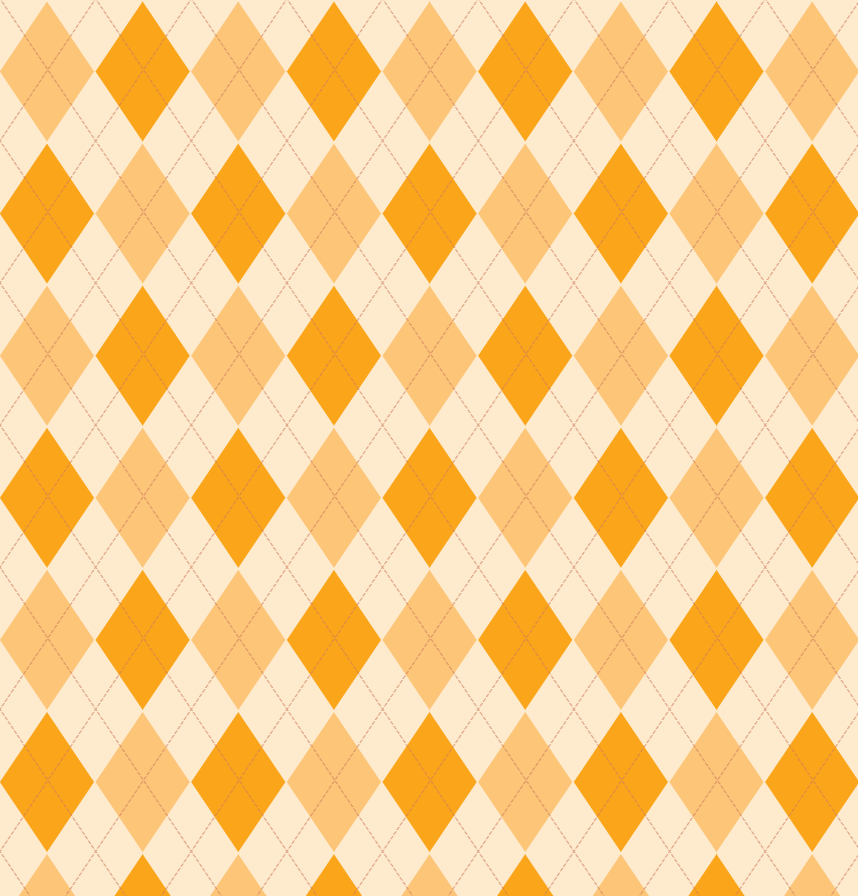
Reproduce this pattern procedurally as a WebGL 1 fragment shader.

```glsl
precision highp float;
// Argyle: a grid of diamonds alternating orange and peach on cream,
// crossed by thin dashed diagonals. Each cell holds one diamond; the
// diagonals are integer levels of the sum and difference of cell axes.

uniform vec2 u_resolution;

const vec2 CELLS = vec2(8.97, 6.305);         // diamonds across and down
const vec2 GRID_SHIFT = vec2(0.009, -0.003);  // in cells, from the top left
const vec2 STITCH_SHIFT = vec2(0.009, -0.012);
const float DIAMOND_SIZE = 0.985;             // share of the cell
const float STITCH_WIDTH = 0.0014;            // in canvas heights
const float DASHES = 31.0;                    // per cell height
const float DASH_FILL = 0.72;
const float STITCH_OPACITY = 0.6;

const vec3 CREAM = vec3(0.995, 0.917, 0.803);
const vec3 PEACH = vec3(0.992, 0.773, 0.470);
const vec3 ORANGE = vec3(0.984, 0.647, 0.102);
const vec3 STITCH = vec3(0.80, 0.48, 0.36);

// Coverage of a shape from its signed distance, over one pixel.
float coverage(float dist, float pixel) {
  return clamp(0.5 - dist / pixel, 0.0, 1.0);
}

// Distance to the nearest integer.
float toInteger(float v) {
  return abs(fract(v + 0.5) - 0.5);
}

// A dashed diagonal: level is an integer on the line, along runs down it.
float stitch(float level, float along, float slope, float pixel) {
  float line = toInteger(level) / slope - 0.5 * STITCH_WIDTH;
  float period = 2.0 * length(vec2(u_resolution.x / u_resolution.y, 1.0) / CELLS) * 0.5 / DASHES;
  float dash = (toInteger(along * DASHES) - 0.5 * DASH_FILL) * period;
  return coverage(line, pixel) * coverage(dash, pixel);
}

void main() {
  float pixel = 1.0 / u_resolution.y;
  vec2 canvas = vec2(u_resolution.x / u_resolution.y, 1.0);
  float slope = length(CELLS / canvas);  // diagonal level per canvas height

  vec2 uv = gl_FragCoord.xy / u_resolution;
  vec2 grid = vec2(uv.x, 1.0 - uv.y) * CELLS + GRID_SHIFT;

  // Diamonds, coloured as a checkerboard
  vec2 cell = floor(grid);
  vec2 local = abs(fract(grid) - 0.5);
  float diamond = (local.x + local.y - 0.5 * DIAMOND_SIZE) / slope;
  vec3 fill = mix(PEACH, ORANGE, mod(cell.x + cell.y, 2.0));
  vec3 color = mix(CREAM, fill, coverage(diamond, pixel));

  // Dashed diagonals through the diamond centres
  vec2 thread = grid - STITCH_SHIFT;
  float rising = stitch(thread.x + thread.y, thread.y, slope, pixel);
  float falling = stitch(thread.x - thread.y, thread.y, slope, pixel);
  color = mix(color, STITCH, STITCH_OPACITY * max(rising, falling));

  gl_FragColor = vec4(color, 1.0);
}
```
